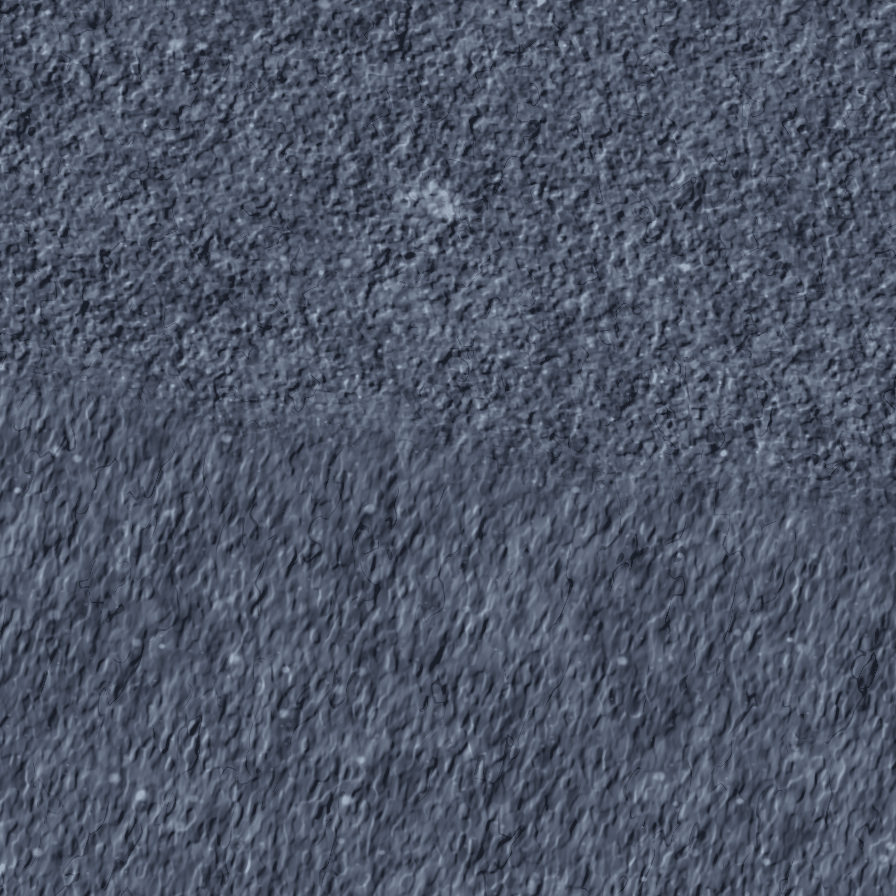
Write a Shadertoy shader that draws this texture.

```glsl
const vec3 DARK_SOIL = vec3(0.14, 0.16, 0.21);
const vec3 MID_SOIL = vec3(0.31, 0.345, 0.417);
const vec3 PALE_SOIL = vec3(0.53, 0.58, 0.65);
const vec2 LIGHT_STEP = vec2(-0.0027, 0.0018);

// xy: point inside the cell, z: value of the cell
vec3 hashCell(vec2 cell) {
    vec3 p = fract(cell.xyx * vec3(0.1031, 0.1030, 0.0973));
    p += dot(p, p.yxz + 33.33);
    return fract((p.xxy + p.yzz) * p.zyx);
}

// Cellular noise: random values blended around scattered points
float grains(vec2 p, float sharpness) {
    vec2 cell = floor(p);
    float sum = 0.0, weights = 1e-5;
    for (int y = -1; y <= 1; y++)
    for (int x = -1; x <= 1; x++) {
        vec2 id = cell + vec2(x, y);
        vec3 h = hashCell(id);
        vec2 d = id + h.xy - p;
        float w = exp(-sharpness * dot(d, d));
        sum += w * h.z;
        weights += w;
    }
    return sum / weights;
}

// Rare rounded stones, one candidate per cell
float stones(vec2 p, float share) {
    vec2 cell = floor(p);
    float cover = 0.0;
    for (int y = -1; y <= 1; y++)
    for (int x = -1; x <= 1; x++) {
        vec2 id = cell + vec2(x, y);
        vec3 h = hashCell(id + 71.0);
        float radius = mix(0.16, 0.36, fract(h.z * 357.0));
        float d = length((id + h.xy - p) * vec2(1.0, 1.2));
        float disc = 1.0 - smoothstep(radius * 0.3, radius * 1.3, d);
        cover = max(cover, disc * step(1.0 - share, h.z) * (0.4 + 0.6 * h.x));
    }
    return cover;
}

// Slightly leaning, stretched domain for the raked soil
vec2 rake(vec2 p, float amount) {
    return vec2(p.x - 0.20 * amount * p.y, p.y * mix(1.0, 0.54, amount));
}

float height(vec2 p, float raked) {
    vec2 q = rake(p, raked);
    return 0.54 * grains(q * 156.0, 5.5)
         + mix(0.50, 0.40, raked) * grains(q * 88.0 + 19.0, 7.0)
         + mix(0.48, 0.30, raked) * grains(q * 40.0 + 43.0, 11.0);
}

// Coarse clumps whose steep sides throw short shadows
float clumps(vec2 p, float raked, vec2 warp) {
    return grains(rake(p, raked) * 36.0 + 77.0 + warp, 20.0);
}

// Tone of one kind of soil: relief, grain colour and clump shadows
float soilTone(vec2 p, float raked) {
    float relief = height(p, raked) - height(p + LIGHT_STEP, raked);
    float roughness = mix(0.75, 1.25, grains(p * 22.0 + 61.0, 7.0));
    relief *= roughness * (relief < 0.0 ? 1.35 : 1.25);
    vec2 q = rake(p, raked);
    float fine = grains(q * 180.0 + 7.0, 5.5) - 0.5;
    float medium = grains(q * 62.0 + 91.0, 6.0) - 0.5;

    vec2 warp = 1.3 * vec2(medium, grains(q * 70.0 + 23.0, 6.0) - 0.5);
    float drop = clumps(p + LIGHT_STEP, raked, warp) - clumps(p, raked, warp);
    float shadow = smoothstep(0.12, 0.34, drop);

    return relief + mix(0.46, 0.32, raked) * fine + 0.26 * medium - 0.26 * shadow;
}

// Ragged oval stone
float pebble(vec2 p, vec2 centre, vec2 radii) {
    vec2 d = p - centre;
    d.y += 0.25 * d.x;
    float wobble = 0.5 * (grains(p * 75.0, 8.0) - 0.5);
    return 1.0 - smoothstep(0.7, 1.1, length(d / radii) + wobble);
}

vec3 soilColour(float tone) {
    vec3 low = mix(DARK_SOIL, MID_SOIL, tone / 0.436);
    vec3 high = mix(MID_SOIL, PALE_SOIL, (tone - 0.436) / 0.564);
    return tone < 0.436 ? low : high;
}

void mainImage(out vec4 fragColor, in vec2 fragCoord) {
    vec2 p = fragCoord / iResolution.xy;

    // Loose crumbs above, raked soil below a slanted border
    float border = 0.57 - 0.15 * p.x + 0.012 * sin(p.x * 17.0);
    float raked = 1.0 - smoothstep(-0.06, 0.06, p.y - border);
    float tone = 0.42 + mix(soilTone(p, 0.0), soilTone(p, 1.0), raked);

    // Broad patches
    tone += 0.15 * (grains(p * 21.0 + 3.0, 6.0) - 0.5);
    tone += 0.07 * (grains(p * 6.0 + 31.0, 6.0) - 0.5);

    // Pale glints and stones
    tone += mix(0.50, 0.26, raked) * stones(p * 92.0, 0.11);
    tone += 0.75 * stones(p * 43.0 + 13.0, 0.04);
    tone += 0.50 * pebble(p, vec2(0.492, 0.776), vec2(0.031, 0.018));

    fragColor = vec4(soilColour(clamp(tone, -0.1, 1.25)), 1.0);
}
```
